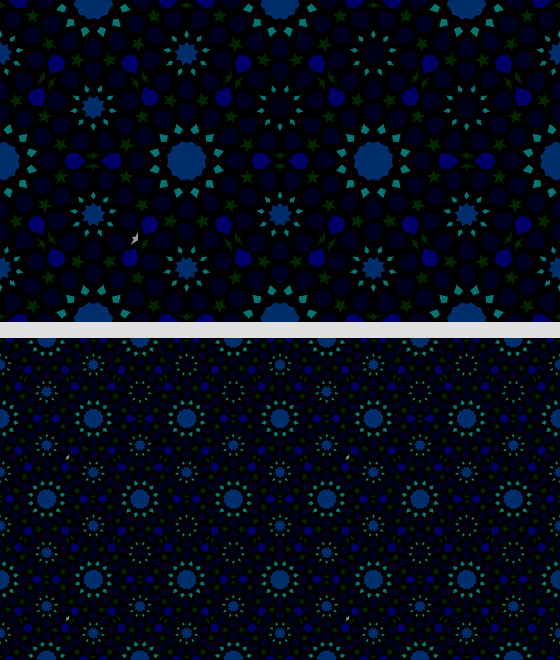
Top, the tile; bottom, the same tile 2 across and 2 down.
A WebGL 2 fragment shader for this pattern:

```glsl
#version 300 es
precision highp float;
// Dark geometric tiling: twelve-fold rosettes on a triangular lattice, nine-fold
// rosettes in its triangles. Each point is folded into one 30 degree wedge, where
// every piece is a distance function. Three repeats across, one (two rows) down.
uniform vec2 u_resolution;
out vec4 outColor;

// Signed distance to the line from a to b, positive on its left.
float side(vec2 p, vec2 a, vec2 b) {
  vec2 e = normalize(b - a);
  return dot(p - a, vec2(-e.y, e.x));
}

// Folds the plane into half of one of n sectors; shift turns it by part of a sector.
vec2 foldSector(vec2 p, float n, float shift) {
  float s = 6.2831853 / n;
  float a = abs(mod(atan(p.y, p.x) + s * (0.5 + shift), s) - 0.5 * s);
  return length(p) * vec2(cos(a), sin(a));
}

// The next three take points that are already folded, or mirror them themselves.
float star(vec2 p, float n, float tip, float valley) {
  float a = 3.14159265 / n;
  return side(p, valley * vec2(cos(a), sin(a)), vec2(tip, 0.0));
}

float kite(vec2 p, float inner, vec2 shoulder, float outer) {
  return max(side(p, vec2(inner, 0.0), shoulder), side(p, shoulder, vec2(outer, 0.0)));
}

float petal(vec2 p) {
  p.y = abs(p.y);
  vec2 shoulder = vec2(-2.0, 11.5), hip = vec2(10.0, 10.0);
  float d = max(side(p, vec2(-14.0, 0.0), shoulder), side(p, shoulder, hip));
  return max(d, side(p, hip, vec2(14.0, 0.0)));
}

// Squashed star: a spike on a shallow downward triangle.
float halfStar(vec2 p) {
  p.x = abs(p.x);
  float spike = max(side(p, vec2(3.0, 8.0), vec2(0.0, 12.7)) * -1.0, 8.0 - p.y);
  float base = max(p.y - 8.8, -side(p, vec2(0.0, 3.3), vec2(10.5, 8.8)));
  return min(spike, base);
}

void paint(inout vec3 color, vec3 ink, float d, float blur) {
  color = mix(color, ink, 1.0 - smoothstep(-0.5 * blur, 0.5 * blur, d));
}

void main() {
  // The lattice spacing is 256 units, so the canvas is 768 units wide.
  vec2 uv = gl_FragCoord.xy / u_resolution;
  vec2 cell = 256.0 * vec2(1.0, sqrt(3.0));
  vec2 p = uv * vec2(3.0, 1.0) * cell;
  float blur = 768.0 / u_resolution.x;

  // Nearest large rosette, then its wedge.
  vec2 q = mod(p + vec2(0.5, 0.0) * cell, cell) - 0.5 * cell;
  vec2 other = mod(p + vec2(0.0, 0.5) * cell, cell) - 0.5 * cell;
  if (dot(other, other) < dot(q, q)) q = other;
  q = foldSector(q, 6.0, 0.0);

  // Local frames: the small rosette's x axis points to the edge midpoint.
  vec2 b = q - vec2(128.0, 128.0 / sqrt(3.0));
  b = vec2(-b.y, b.x);
  vec2 largePetal = foldSector(q, 12.0, 0.0);
  vec2 largeKite = foldSector(q, 12.0, 0.5);
  vec2 smallPetal = foldSector(-b, 9.0, 0.0);
  vec2 smallKite = foldSector(b, 9.0, 0.0);

  vec3 color = vec3(0.0);
  vec3 navy = vec3(0.0, 0.0, 0.13);
  vec3 steel = vec3(0.0, 0.18, 0.42);
  vec3 teal = vec3(0.02, 0.46, 0.45);
  vec3 green = vec3(0.0, 0.15, 0.0);

  // Petals, and the bright pair facing each edge midpoint.
  paint(color, navy, petal(largePetal - vec2(65.0, 0.0)), blur);
  paint(color, navy, petal(smallPetal - vec2(48.5, 0.0)), blur);
  paint(color, vec3(0.0, 0.0, 0.4), petal(vec2(103.0, 0.0) - q), blur);

  // Five-pointed stars between the rosettes, one arm towards the large centre.
  float turn = radians(15.0);
  vec2 g = mat2(cos(turn), -sin(turn), sin(turn), cos(turn)) * q - vec2(86.0, 0.0);
  paint(color, green, star(foldSector(-g, 5.0, 0.0), 5.0, 10.5, 4.5), blur);

  // Squashed stars at the midpoints, a single one of them pale.
  float pale = step(distance(p, vec2(183.0, 116.5)), 12.0);
  paint(color, mix(green, vec3(0.6), pale), halfStar(q - vec2(128.0, 0.0)), blur);

  // Kites and small red studs.
  paint(color, teal, kite(largeKite, 38.0, vec2(43.0, 6.5), 53.0), blur);
  paint(color, teal, kite(smallKite, 21.5, vec2(25.5, 3.5), 32.5), blur);
  paint(color, vec3(0.35, 0.0, 0.0), length(largePetal - vec2(36.0, 0.0)) - 1.0, blur);

  // Central stars; one group of the small ones in the upper half is unlit.
  float unlit = step(0.5, uv.y) * step(0.417, uv.x) * step(uv.x, 0.917);
  paint(color, steel, star(largeKite, 12.0, 28.0, 25.0), blur);
  paint(color, mix(steel, vec3(0.0, 0.0, 0.09), unlit), star(smallKite, 9.0, 17.0, 12.0), blur);

  outColor = vec4(color, 1.0);
}
```
